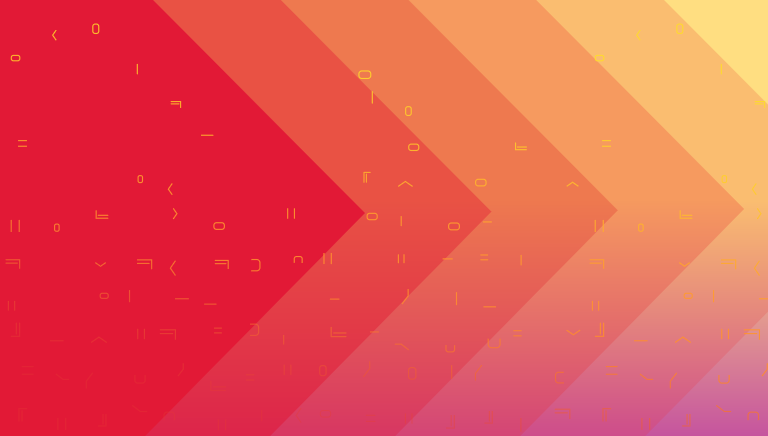
Reproduce this background procedurally as a WebGL 2 fragment shader.

```glsl
#version 300 es
precision highp float;
// Stacked chevrons from red to gold, fading to magenta below, strewn with thin line glyphs.
uniform vec2 u_resolution;
out vec4 fragColor;

const vec3 upperTint[6] = vec3[6](
  vec3(0.886, 0.098, 0.212), vec3(0.912, 0.322, 0.268), vec3(0.933, 0.473, 0.310),
  vec3(0.963, 0.602, 0.373), vec3(0.980, 0.742, 0.440), vec3(1.000, 0.870, 0.505));
const vec3 lowerTint[6] = vec3[6](
  vec3(0.886, 0.100, 0.212), vec3(0.865, 0.145, 0.290), vec3(0.845, 0.215, 0.385),
  vec3(0.830, 0.270, 0.460), vec3(0.805, 0.300, 0.545), vec3(0.775, 0.330, 0.620));

vec3 hash(vec2 p) {
  vec3 q = fract(p.xyx * vec3(0.1031, 0.1030, 0.0973));
  q += dot(q, q.yxz + 33.33);
  return fract((q.xxy + q.yzz) * q.zyx);
}

float segment(vec2 p, vec2 a, vec2 b) {
  vec2 ab = b - a;
  return length(p - a - ab * clamp(dot(p - a, ab) / dot(ab, ab), 0.0, 1.0));
}

float roundedRing(vec2 p, vec2 halfSize, float radius) {
  vec2 q = abs(p) - halfSize + radius;
  return abs(length(max(q, 0.0)) + min(max(q.x, q.y), 0.0) - radius);
}

// Distance to one of several stroke glyphs in a box of about -1 to 1
float glyph(vec2 p, int kind) {
  vec2 m = abs(p);
  if (kind == 0) return segment(vec2(m.x, p.y), vec2(0.0, 0.3), vec2(0.8, -0.25));
  if (kind == 1) return roundedRing(p, vec2(0.38, 0.6), 0.3);
  if (kind == 2) return max(roundedRing(p, vec2(0.6), 0.35), p.y - 0.25);
  if (kind == 3) return segment(vec2(p.x, m.y), vec2(-0.55, 0.4), vec2(0.55, 0.4));
  if (kind == 4) return min(segment(p, vec2(-0.8, 0.3), vec2(-0.1, 0.3)),
                            segment(p, vec2(-0.1, 0.3), vec2(0.75, -0.35)));
  if (kind == 5) return min(segment(p, vec2(-0.5, 0.8), vec2(0.5, 0.8)),
                            min(segment(p, vec2(-0.5, 0.8), vec2(-0.5, -0.8)),
                                segment(p, vec2(-0.1, 0.5), vec2(-0.1, -0.8))));
  return segment(p, vec2(-0.65, 0.0), vec2(0.65, 0.0));
}

void main() {
  vec2 p = gl_FragCoord.xy / u_resolution.y;
  float pixel = 1.0 / u_resolution.y;

  // Chevron bands: slanted edges meet at tips just above mid height
  float upperEdge = (p.x - 0.351 - (1.0 - p.y) * 0.995) / 0.293;
  float lowerEdge = (p.x - 0.333 - p.y * 0.986) / 0.2868;
  float band = max(upperEdge, lowerEdge);
  float fade = clamp(1.0 - p.y / 0.54, 0.0, 1.0);
  vec3 color = mix(upperTint[0], lowerTint[0], fade);
  for (int i = 1; i < 6; i++) {
    float cover = clamp((band - float(i - 1)) * 0.205 / pixel + 0.5, 0.0, 1.0);
    color = mix(color, mix(upperTint[i], lowerTint[i], fade), cover);
  }

  // Glyphs on a jittered grid that repeats sideways and thins out upward
  float cellSize = 0.0893;
  vec2 cell = floor(p / cellSize);
  vec2 id = vec2(mod(cell.x, 15.0), cell.y);
  vec3 place = hash(id + 7.0);
  vec3 style = hash(id + 61.0);
  vec2 local = p - (cell + 0.5 + (place.xy - 0.5) * 0.46) * cellSize;
  float turn = floor(style.x * 4.0) * 1.5707963;
  local = mat2(cos(turn), sin(turn), -sin(turn), cos(turn)) * local;
  float size = mix(0.013, 0.023, style.y);
  float stroke = glyph(local / size, int(style.z * 7.0)) * size;
  float present = step(place.z, mix(0.95, 0.12, smoothstep(0.1, 0.95, p.y - local.y * 0.0)));
  present = step(place.z, mix(0.95, 0.12, smoothstep(0.1, 0.95, (cell.y + 0.5) * cellSize)));

  // Ink runs from red through orange to yellow, upward and to the right
  float warmth = p.y + 0.22 * (p.x - 0.7);
  vec3 ink = mix(vec3(0.90, 0.22, 0.20), vec3(1.0, 0.57, 0.18), smoothstep(0.0, 0.45, warmth));
  ink = mix(ink, vec3(1.0, 0.86, 0.16), smoothstep(0.4, 0.95, warmth));
  float opacity = mix(0.35, 0.9, smoothstep(0.0, 0.4, warmth));
  color = mix(color, ink, present * opacity * clamp((0.0013 - stroke) / pixel + 0.5, 0.0, 1.0));

  fragColor = vec4(color, 1.0);
}
```
